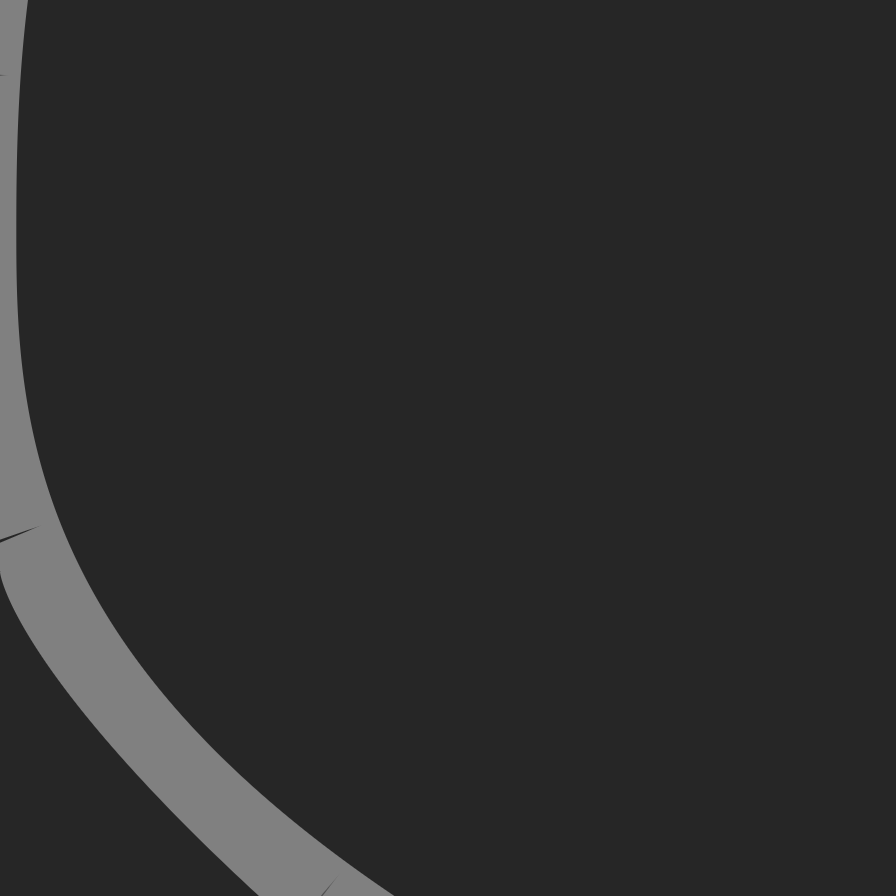
A Shadertoy shader for this background:

```glsl
// A broad grey curved band sweeps down the left side of a dark flat field.
// Its two edges are power curves x(y); thin tapered wedges mark the seams
// where the segments of the band meet.

// Smooth coverage of the region where d is negative, one pixel wide.
float coverage(float d) {
    float slope = length(vec2(dFdx(d), dFdy(d)));
    return clamp(0.5 - d / max(slope, 1e-6), 0.0, 1.0);
}

// Right-hand edge: a slight flare at the top, a long sweep at the bottom.
float innerEdge(float y) {
    float up = max((y - 0.74) / 0.26, 0.0);
    float down = max((0.74 - y) / 0.74, 0.0);
    return 0.0182 + 0.013 * pow(up, 2.5) + 0.422 * pow(down, 2.6);
}

// Left-hand edge: enters the canvas low on the left side.
float outerEdge(float y) {
    float s = (0.362 - y) / 0.362;
    return 0.289 * pow(max(s, 0.0), 1.36) + min(s, 0.0);
}

// Crack from a to b whose half width tapers to nothing at b.
float seam(vec2 p, vec2 a, vec2 b, float halfWidth, float pixel) {
    vec2 along = b - a;
    float h = clamp(dot(p - a, along) / dot(along, along), 0.0, 1.0);
    float w = halfWidth * (1.0 - h);
    float d = length(p - a - along * h);
    return clamp((w - d) / pixel + 0.5, 0.0, 1.0) * min(2.0 * w / pixel, 1.0);
}

void mainImage(out vec4 fragColor, in vec2 fragCoord) {
    vec2 uv = fragCoord / iResolution.xy;
    float pixel = 1.0 / iResolution.y;
    vec3 background = vec3(0.15);
    vec3 bandGrey = vec3(0.502);

    // Band between the two edges
    float band = coverage(uv.x - innerEdge(uv.y))
               * coverage(outerEdge(uv.y) - uv.x);

    // Seams between segments
    float cracks = seam(uv, vec2(0.0, 0.396), vec2(0.047, 0.414), 0.0016, pixel);
    cracks = max(cracks, 0.5 * seam(uv, vec2(0.0, 0.916), vec2(0.01, 0.916), 0.0006, pixel));
    cracks = max(cracks, 0.5 * seam(uv, vec2(0.359, 0.0), vec2(0.38, 0.026), 0.0008, pixel));

    fragColor = vec4(mix(background, bandGrey, band * (1.0 - cracks)), 1.0);
}
```
